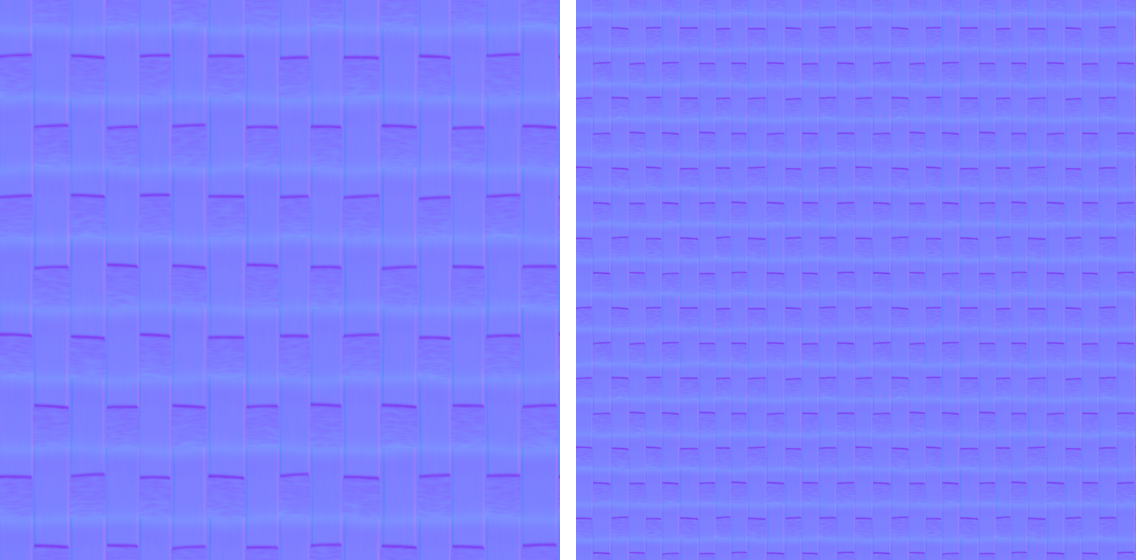
Left: one tile. Right: repeated 2 by 2.
Give the GLSL for this texture map, as a WebGL 2 fragment shader.

```glsl
#version 300 es
precision highp float;

uniform vec2 u_resolution;
out vec4 fragColor;

const float TAU = 6.2831853;
const float COLUMNS = 16.0;
const float ROWS = 8.0;
const float EDGE_LEVEL = 0.2;   // strip ends, as a fraction of a row
const float BEND_LEVEL = 0.58;  // where strips rise again
const float CELL_DEPTH = 0.62;  // height of an exposed cross strip, in rows

vec2 hash2(vec2 p) {
  vec2 k = vec2(dot(p, vec2(127.1, 311.7)), dot(p, vec2(269.5, 183.3)));
  return fract(sin(k) * 43758.5);
}

float wave(float turns) {
  return sin(TAU * turns);
}

float ridge(float d, float width) {
  return exp(-d * d / (width * width));
}

// Distance to the nearest wrapped feature point, centred near zero
float cellular(vec2 uv, vec2 period) {
  vec2 p = uv * period;
  vec2 base = floor(p);
  float nearest = 4.0;
  for (int j = -1; j <= 1; j++) {
    for (int i = -1; i <= 1; i++) {
      vec2 cell = base + vec2(i, j);
      vec2 d = cell + hash2(mod(cell, period)) - p;
      nearest = min(nearest, dot(d, d));
    }
  }
  return sqrt(nearest) - 0.45;
}

// Uneven column spacing, periodic across the canvas
float columnDrift(float x) {
  return -0.078 + 0.056 * wave(x + 0.05) + 0.052 * wave(3.0 * x - 0.113)
       + 0.045 * wave(4.0 * x + 0.384);
}

// Grain slopes: long upright fibres and short wavy cross fibres
float uprightGrain(vec2 uv) {
  uv.x += 0.0008 * wave(5.0 * uv.y + 3.0 * uv.x);
  return cellular(uv, vec2(208.0, 14.0)) + 0.5 * cellular(uv, vec2(96.0, 8.0));
}

float crossGrain(vec2 uv) {
  uv.y += 0.002 * wave(9.0 * uv.x + 2.0 * uv.y) + 0.001 * wave(23.0 * uv.x - 5.0 * uv.y);
  return cellular(uv, vec2(30.0, 176.0)) + 0.6 * cellular(uv, vec2(52.0, 96.0));
}

// Sideways slope along the two borders of an upright strip
float borderSlope(float across, float y, vec2 rnd, float width) {
  vec2 gap = 0.025 + 0.055 * rnd;
  gap += 0.014 * vec2(wave(3.0 * y + rnd.x), wave(2.0 * y + rnd.y));
  float fade = 0.8 + 0.2 * wave(4.0 * y + rnd.x + rnd.y);
  return fade * (0.21 * ridge(across - 1.0 + gap.y, width)
               - 0.19 * ridge(across - gap.x, width));
}

vec3 encodeNormal(vec2 slope) {
  float z = sqrt(max(0.0, 1.0 - dot(slope, slope)));
  return 0.5 + 0.5 * vec3(slope, z);
}

void main() {
  vec2 uv = gl_FragCoord.xy / u_resolution;
  vec2 pixel = vec2(COLUMNS, ROWS) / u_resolution;

  // Column position
  float u = uv.x * COLUMNS - columnDrift(uv.x);
  float column = floor(u);
  float across = u - column;

  // Alternate columns are shifted by one row; each weave spans two rows
  float climb = uv.y * ROWS - EDGE_LEVEL + column + 1.0;
  float weave = floor(0.5 * (climb + CELL_DEPTH));
  float along = climb - 2.0 * weave;
  vec2 columnRnd = hash2(vec2(mod(column, COLUMNS), 41.0));
  vec2 weaveRnd = hash2(vec2(mod(column, COLUMNS), mod(weave, 0.5 * ROWS) + 7.0));

  // Slightly crooked strip ends
  float end = along + 0.045 * (weaveRnd.x - 0.5)
            + 0.07 * (weaveRnd.y - 0.5) * (across - 0.5)
            + 0.025 * (across - 0.5) * (across - 0.5);
  float soft = max(0.015, pixel.y);
  float crossed = (1.0 - smoothstep(-soft, soft, end))
                * smoothstep(-CELL_DEPTH - 0.02, -CELL_DEPTH + 0.06, along);
  float upright = 1.0 - crossed;

  // Bend shared by all strips of a row
  float bend = fract(uv.y * ROWS - BEND_LEVEL + 0.5) - 0.5;
  bend += 0.018 * wave(3.0 * uv.x + 2.0 * uv.y) + 0.012 * wave(8.0 * uv.x - uv.y);
  float crest = ridge(bend, 0.075);
  float shoulder = ridge(bend - 0.02, 0.19);

  // Sideways and upward slopes
  vec2 slope = vec2(-0.015, 0.0);
  slope.x += upright * borderSlope(across, uv.y, columnRnd, max(0.032, 0.7 * pixel.x));
  slope.x += upright * (0.055 * uprightGrain(uv) + 0.02 * (weaveRnd.x - 0.5));
  slope.y += 0.045 * shoulder + mix(0.07, 0.11, crossed) * crest;
  slope.y -= 0.035 * ridge(bend + 0.24, 0.13) * upright;
  slope.y += crossed * (0.12 * crossGrain(uv) - 0.055 * smoothstep(-0.5, -0.1, along) - 0.015);
  slope.y += upright * 0.03 * ridge(end - 0.12, 0.12);

  // Steep drop at each strip end
  float span = smoothstep(0.0, 0.07, across) * (1.0 - smoothstep(0.93, 1.0, across));
  float drop = span * ridge(end, max(0.026, 0.8 * pixel.y));
  slope.y -= (0.36 + 0.08 * weaveRnd.y) * drop;

  fragColor = vec4(encodeNormal(slope), 1.0);
}
```
